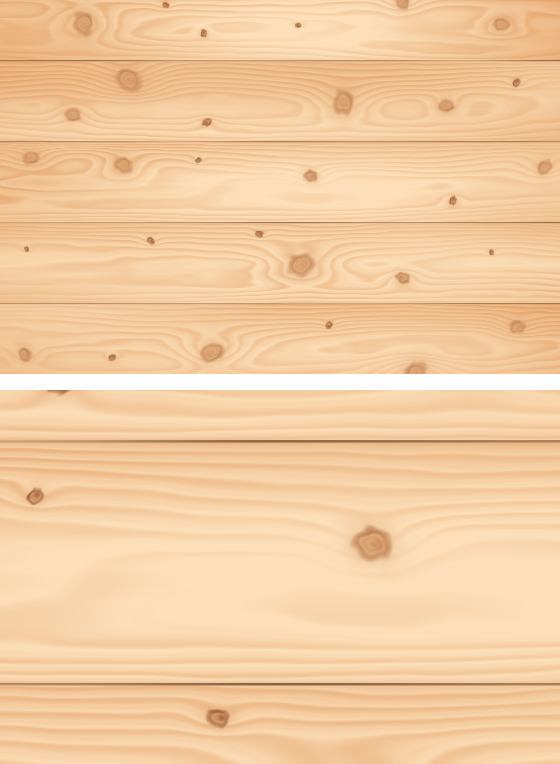
Top, the full canvas; bottom, a detail of the centre.
This texture is drawn by a Shadertoy shader. Its source:

```glsl
// Five horizontal pine planks with flowing grain, scattered knots and thin dark seams.

#define PLANK_H 0.2165      // plank height, in canvas heights
#define FIRST_SEAM 0.188    // height of the lowest seam
#define SEAM_HALF 0.0011    // half width of a seam
#define KNOTS 6             // knots per plank
#define RING_COUNT 22.0     // density of growth rings
#define GRAIN_WARP 4.2      // strength of the flame shapes
#define RING_TINT 0.40      // contrast of the rings
#define CLOUD_TINT 0.62     // contrast of the broad patches
#define EDGE_TINT 0.55      // deepening towards the corners
#define SEED 7.0

const vec3 PALE_WOOD = vec3(0.990, 0.880, 0.730);
const vec3 DEEP_WOOD = vec3(0.905, 0.668, 0.455);
const vec3 KNOT_TAN = vec3(0.870, 0.640, 0.440);
const vec3 KNOT_BROWN = vec3(0.560, 0.320, 0.180);
const vec3 SEAM_BROWN = vec3(0.420, 0.270, 0.160);

float hash(vec2 p) {
    return fract(sin(dot(p, vec2(127.1, 311.7))) * 43758.5453);
}

float noise(vec2 p) {
    vec2 i = floor(p), f = fract(p);
    f = f * f * (3.0 - 2.0 * f);
    return mix(mix(hash(i), hash(i + vec2(1, 0)), f.x),
               mix(hash(i + vec2(0, 1)), hash(i + vec2(1, 1)), f.x), f.y);
}

// Knot k of a plank: centre relative to the plank's middle line, and radius
vec3 knotShape(float plank, float k, float aspect) {
    vec2 key = vec2(plank * 3.7 + SEED, k * 5.3 + 1.0);
    float x = (k + 0.1 + 0.8 * hash(key)) / float(KNOTS) * aspect;
    float y = (hash(key + 17.0) - 0.5) * 0.74 * PLANK_H;
    float size = hash(key + 41.0);
    return vec3(x, y, mix(0.006, 0.038, size * size * size));
}

// Growth rings as a height field: its level lines are the grain
float ringField(vec2 p, float plank, float aspect) {
    float t = p.y / PLANK_H;
    float heart = (hash(vec2(plank, SEED)) - 0.5) * 0.4;
    vec2 shift = vec2(plank * 13.7 + SEED, plank * 5.1);
    float field = RING_COUNT * (t - heart) * (t - heart);
    field += GRAIN_WARP * noise(vec2(p.x * 1.5, t * 3.0) + shift);
    field += 0.90 * noise(vec2(p.x * 4.5, t * 7.0) + shift);
    field += 0.25 * noise(vec2(p.x * 18.0, t * 13.0) + shift);
    for (int k = 0; k < KNOTS; k++) {
        vec3 knot = knotShape(plank, float(k), aspect);
        vec2 q = (p - knot.xy) / (knot.z * vec2(3.0, 1.7));
        field += 105.0 * knot.z * exp(-dot(q, q));
    }
    return field;
}

// Late wood band: slow darkening, then a quick return; fades when too fine
float lateWood(float field) {
    float phase = fract(field);
    float late = smoothstep(0.05, 0.78, phase) * (1.0 - smoothstep(0.82, 1.0, phase));
    return mix(late, 0.45, smoothstep(0.35, 0.9, fwidth(field)));
}

// Lays the knots of a plank over the wood colour
vec3 paintKnots(vec3 wood, vec2 p, float plank, float aspect, float pixel) {
    for (int k = 0; k < KNOTS; k++) {
        vec3 knot = knotShape(plank, float(k), aspect);
        float r = knot.z;
        float small = 1.0 - smoothstep(0.009, 0.020, r);
        float angle = 6.2832 * hash(vec2(plank, float(k) + 61.0));
        vec2 axis = vec2(cos(angle), sin(angle));
        vec2 d = (p - knot.xy) / r;
        d = vec2(dot(d, axis), 1.25 * dot(d, vec2(-axis.y, axis.x)));
        float e = length(d) + 0.35 * (noise(d * 1.7 + plank * 9.0 + float(k)) - 0.5);
        float soft = 0.10 + pixel / r;

        // resin halo, body with rings, darker rim and off-centre core
        wood = mix(wood, KNOT_TAN, 0.45 * exp(-1.3 * max(e - 0.8, 0.0)) * smoothstep(3.5, 1.0, e));
        float body = 1.0 - smoothstep(1.0 - soft, 1.0 + soft, e);
        float rings = 0.5 + 0.5 * sin(e * 17.0 + 2.0 * noise(d * 3.0));
        vec3 heart = mix(KNOT_TAN, KNOT_BROWN, 0.14 * rings + 0.2 * small);
        wood = mix(wood, heart, 0.75 * body);
        float rim = 1.0 - smoothstep(0.06, 0.2 + soft, abs(e - 0.92));
        rim *= 0.2 + 0.8 * noise(d * 1.4 + 30.0);
        wood = mix(wood, KNOT_BROWN, rim * mix(0.28, 0.75, small));
        float core = 1.0 - smoothstep(0.1, 0.45 + soft, length(d - vec2(0.3, 0.1)));
        wood = mix(wood, KNOT_BROWN, core * mix(0.06, 0.55, small));
    }
    return wood;
}

void mainImage(out vec4 fragColor, in vec2 fragCoord) {
    float pixel = 1.0 / iResolution.y;
    float aspect = iResolution.x * pixel;
    vec2 p = fragCoord * pixel;

    float row = (p.y - FIRST_SEAM) / PLANK_H;
    float plank = floor(row);
    vec2 local = vec2(p.x, (fract(row) - 0.5) * PLANK_H);

    // tone: rings with finer ones between, patches, fibres, plank and corner shading
    float field = ringField(local, plank, aspect);
    float late = 0.8 * lateWood(field) + 0.2 * lateWood(field * 2.0 + 0.3);
    float tone = RING_TINT * late * (0.4 + 1.0 * noise(p * vec2(2.5, 10.0)));
    tone += CLOUD_TINT * (noise(vec2(p.x * 1.2, p.y * 7.0 + plank * 3.3) + SEED) - 0.5);
    tone += 0.10 * (noise(vec2(p.x * 7.0, p.y * 130.0)) - 0.5);
    tone += 0.20 * (hash(vec2(plank, 23.0)) - 0.5) + 0.30 * abs(local.y) / PLANK_H;
    vec2 fromMiddle = p - vec2(0.52 * aspect, 0.60);
    tone += EDGE_TINT * dot(fromMiddle, fromMiddle);
    vec3 color = mix(PALE_WOOD, DEEP_WOOD, clamp(tone + 0.03, 0.03, 1.08));

    color = paintKnots(color, local, plank, aspect, pixel);

    // seams: thin, uneven along their length, with a faint shadow
    float seam = floor(row + 0.5);
    float gap = abs(row - seam) * PLANK_H;
    float wear = mix(0.25, 1.0, noise(vec2(p.x * 4.0, seam * 7.3 + SEED)));
    float line = 1.0 - smoothstep(SEAM_HALF - 0.5 * pixel, SEAM_HALF + 0.6 * pixel, gap);
    color = mix(color, KNOT_TAN, 0.3 * wear * exp(-gap * 240.0));
    color = mix(color, SEAM_BROWN, 0.85 * wear * line);

    fragColor = vec4(color, 1.0);
}
```
